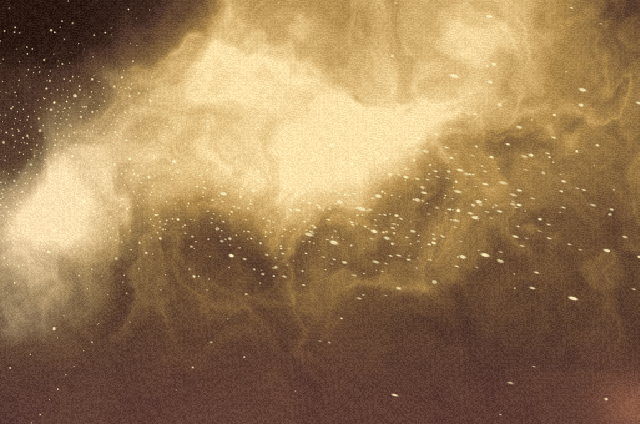
Reproduce this texture procedurally as a Shadertoy shader.

```glsl
// A lit plume of golden dust drifting across a dark brown room.
// Soft masks place the cloud, warped fractal noise curls its smoke,
// and jittered grids scatter bright slanted flecks through it.

float hash(vec2 p) {
    return fract(sin(dot(p, vec2(127.1, 311.7))) * 43758.5453);
}

float noise(vec2 p) {
    vec2 i = floor(p), f = fract(p);
    f = f * f * (3.0 - 2.0 * f);
    return mix(mix(hash(i), hash(i + vec2(1, 0)), f.x),
               mix(hash(i + vec2(0, 1)), hash(i + vec2(1, 1)), f.x), f.y);
}

float fbm(vec2 p) {
    float sum = 0.0, amp = 0.5;
    for (int i = 0; i < 5; i++) {
        sum += amp * noise(p);
        p = mat2(1.6, 1.2, -1.2, 1.6) * p + 3.7;
        amp *= 0.5;
    }
    return sum;
}

float blob(vec2 p, vec2 center, vec2 radius) {
    vec2 q = (p - center) / radius;
    return exp(-dot(q, q));
}

// Dust thickness: below zero is unlit room, one is the glowing core
float dustDensity(vec2 p) {
    vec2 warp = vec2(fbm(p * 5.0), fbm(p * 5.0 + 17.0)) - 0.48;
    vec2 q = p + 0.17 * warp;

    float lowerEdge = mix(0.32, 0.46, smoothstep(0.0, 0.5, q.x))
                    + 0.5 * smoothstep(0.84, 1.27, q.x);
    float plume = smoothstep(-0.12, 0.15, q.y - lowerEdge)
                * smoothstep(-0.03, 0.27, 0.67 + 0.95 * q.x - q.y);
    float rightSmoke = smoothstep(0.85, 1.08, q.x) * smoothstep(0.2, 0.55, q.y);
    float d = 0.07 + 0.64 * plume + 0.38 * rightSmoke * (1.0 - plume);

    // Bright cores and thinner haze
    d += 0.33 * blob(q, vec2(0.88, 0.7), vec2(0.34, 0.17));
    d += 0.22 * blob(q, vec2(0.55, 0.85), vec2(0.17, 0.12));
    d += 0.2 * blob(q, vec2(0.48, 0.6), vec2(0.3, 0.1));
    d += 0.35 * blob(q, vec2(0.04, 0.51), vec2(0.18, 0.1));
    d += 0.2 * blob(q, vec2(1.23, 0.9), vec2(0.16, 0.12));
    d += 0.26 * blob(q, vec2(0.06, 0.31), vec2(0.15, 0.09));
    d += 0.2 * blob(q, vec2(0.8, 0.34), vec2(0.36, 0.12));

    // Dark pockets and corners
    d -= 0.25 * blob(q, vec2(1.03, 0.54), vec2(0.07));
    d -= 0.2 * blob(q, vec2(1.19, 0.67), vec2(0.06));
    d -= 0.22 * blob(q, vec2(0.6, 0.44), vec2(0.14, 0.06));
    d -= 0.2 * blob(q, vec2(1.39, 0.47), vec2(0.1, 0.08));
    d -= 0.5 * blob(q, vec2(1.47, 1.0), vec2(0.15, 0.12));
    d -= 0.3 * blob(p, vec2(0.0, 1.0), vec2(0.38, 0.2));

    // Large billows, fine turbulence and soft overlapping wisps
    vec2 curl = p * vec2(7.0, 5.5) + 3.0 * warp;
    float lit = smoothstep(0.08, 0.4, d);
    float thin = 1.0 - smoothstep(0.5, 0.9, d);
    d += (fbm(curl + 5.0) - 0.48) * mix(0.12, 0.42, lit);
    d += (fbm(curl * 3.1 + 61.0) - 0.48) * mix(0.08, 0.24, lit);
    float wisps = 0.0;
    for (int i = 0; i < 2; i++) {
        float fold = abs(2.0 * noise(curl * (0.9 + 1.1 * float(i)) + 31.0) - 1.0);
        wisps += 0.5 * pow(1.0 - fold, 3.0) * fbm(curl * 0.8 + 13.0 * float(i));
    }
    return d + 0.5 * (wisps - 0.12) * thin * smoothstep(0.02, 0.35, p.y)
             * (1.0 - blob(p, vec2(0.0, 1.0), vec2(0.35, 0.25)));
}

vec3 dustColor(float d) {
    vec3 c = mix(vec3(0.17, 0.10, 0.07), vec3(0.31, 0.21, 0.165), clamp(d / 0.15 + 1.0, 0.0, 1.0));
    c = mix(c, vec3(0.42, 0.30, 0.20), clamp(d * 5.0, 0.0, 1.0));
    c = mix(c, vec3(0.56, 0.43, 0.25), clamp(d * 5.0 - 1.0, 0.0, 1.0));
    c = mix(c, vec3(0.71, 0.56, 0.31), clamp(d * 5.0 - 2.0, 0.0, 1.0));
    c = mix(c, vec3(0.86, 0.72, 0.47), clamp(d * 5.0 - 3.0, 0.0, 1.0));
    return mix(c, vec3(0.99, 0.89, 0.67), clamp(d * 5.0 - 4.0, 0.0, 1.0));
}

// One jittered grid of slanted flecks; chance is the share of filled cells
float flecks(vec2 p, float cell, float size, float chance, float seed) {
    vec2 g = mat2(0.97, 0.24, -0.24, 0.97) * p / cell;
    vec2 id = floor(g) + seed;
    vec2 jitter = 0.3 + 0.4 * vec2(hash(id), hash(id + 41.3));
    vec2 q = (fract(g) - jitter) * cell;
    float r = size * mix(0.4, 1.0, hash(id + 9.2));
    float stretch = mix(1.0, 3.0, hash(id + 23.7) * smoothstep(0.2, 1.0, p.x));
    float dist = length(q * vec2(1.0 / stretch, 1.0)) - r;
    float aa = 0.8 / iResolution.y;
    return (1.0 - smoothstep(-aa, aa, dist)) * step(hash(id + 77.1), chance)
         * mix(0.6, 1.0, hash(id + 3.3));
}

void mainImage(out vec4 fragColor, in vec2 fragCoord) {
    vec2 p = fragCoord / iResolution.y;
    vec3 col = dustColor(dustDensity(p));

    // Paler dust at left, mauve floor, faint glow in the low right corner
    float gray = dot(col, vec3(0.3, 0.59, 0.11));
    float pale = (1.0 - smoothstep(0.0, 0.5, p.x)) * smoothstep(0.2, 0.5, gray);
    col = mix(col, gray * vec3(1.1, 0.98, 0.82), 0.6 * pale);
    col += vec3(0.02, -0.005, 0.025) * (1.0 - smoothstep(0.0, 0.35, p.y));
    col += vec3(0.18, 0.12, 0.07) * blob(p, vec2(1.51, 0.04), vec2(0.1, 0.08));

    // Flecks gather at the left, along the lower edge and at the right
    float left = blob(p, vec2(0.08, 0.66), vec2(0.28, 0.22));
    float middle = blob(p, vec2(0.72, 0.5), vec2(0.42, 0.13));
    float right = blob(p, vec2(1.15, 0.58), vec2(0.25, 0.22));
    float sparks = flecks(p, 0.013, 0.0019, 0.5 * left + 0.3 * middle, 3.0);
    sparks = max(sparks, flecks(p, 0.023, 0.0029, 0.35 * left + 0.4 * middle + 0.15 * right, 57.0));
    sparks = max(sparks, flecks(p, 0.045, 0.0042, 0.25 * left + 0.3 * middle + 0.45 * right, 119.0));
    col = mix(col, vec3(1.0, 0.95, 0.75), sparks);

    // Fine grain
    col += 0.09 * (hash(floor(p * 340.0)) - 0.5);
    fragColor = vec4(clamp(col, 0.0, 1.0), 1.0);
}
```
